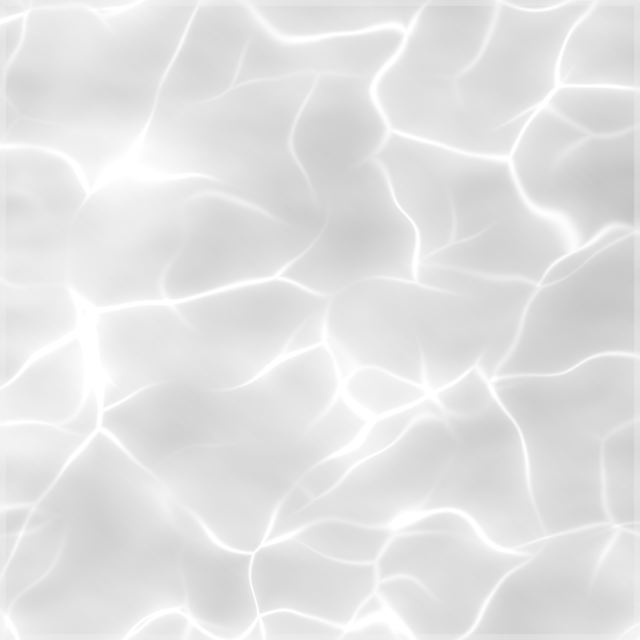
A WebGL 2 fragment shader for this texture:

```glsl
#version 300 es
precision highp float;
// Pale water caustics: thin white filaments with soft halos over grey clouds.
// Filaments are the borders of warped Voronoi cells, faded along their length
// by gradient noise; the clouds are layered gradient noise, wider than tall.

uniform vec2 u_resolution;
out vec4 fragColor;

const float TAU = 6.28318;

vec2 hash2(vec2 cell) {
    vec3 h = fract(vec3(cell.xyx) * vec3(0.1031, 0.1030, 0.0973));
    h += dot(h, h.yzx + 33.33);
    return fract((h.xx + h.yz) * h.zy);
}

vec2 gradientAt(vec2 cell) {
    float angle = TAU * hash2(cell + 57.0).x;
    return vec2(cos(angle), sin(angle));
}

// Gradient noise, roughly -0.7 to 0.7
float noise(vec2 p) {
    vec2 i = floor(p), f = fract(p);
    vec2 u = f * f * f * (f * (f * 6.0 - 15.0) + 10.0);
    vec2 e = vec2(1.0, 0.0);
    float low  = mix(dot(gradientAt(i), f),
                     dot(gradientAt(i + e.xy), f - e.xy), u.x);
    float high = mix(dot(gradientAt(i + e.yx), f - e.yx),
                     dot(gradientAt(i + e.xx), f - e.xx), u.x);
    return mix(low, high, u.y);
}

float fbm(vec2 p, int octaves) {
    float sum = 0.0, amplitude = 0.5;
    for (int k = 0; k < octaves; k++) {
        sum += amplitude * noise(p);
        p = mat2(1.6, 0.9, -0.9, 1.6) * p + 11.3;
        amplitude *= 0.5;
    }
    return sum;
}

vec2 rotate(vec2 p, float angle) {
    float c = cos(angle), s = sin(angle);
    return vec2(c * p.x + s * p.y, c * p.y - s * p.x);
}

vec2 warp(vec2 p, float frequency, float amount) {
    vec2 q = p * frequency;
    return p + amount * vec2(fbm(q + 3.7, 3), fbm(q + 41.2, 3));
}

// Distance to the nearest Voronoi border, in cell units
float cellBorder(vec2 p) {
    vec2 base = floor(p), nearest = vec2(0.0), home = base;
    float best = 8.0;
    for (int y = -1; y <= 1; y++)
    for (int x = -1; x <= 1; x++) {
        vec2 cell = base + vec2(x, y);
        vec2 r = cell + hash2(cell) - p;
        if (dot(r, r) < best) { best = dot(r, r); nearest = r; home = cell; }
    }
    float border = 8.0;
    for (int y = -2; y <= 2; y++)
    for (int x = -2; x <= 2; x++) {
        vec2 cell = home + vec2(x, y);
        vec2 r = cell + hash2(cell) - p;
        vec2 across = r - nearest;
        if (dot(across, across) > 1e-5)
            border = min(border, dot(0.5 * (r + nearest), normalize(across)));
    }
    return border;
}

// Light of one filament net: sharp core plus halo, both fading in patches
float filaments(vec2 p, float scale, float width, float fadeBias, float seed) {
    vec2 q = rotate(warp(p, 3.2, 0.2), 0.42) * vec2(0.8, 1.15);
    float d = cellBorder(q * scale + seed) / scale;
    float fade = smoothstep(-0.3, 0.35, noise(p * 5.0 + seed) + fadeBias);
    float w = width * (1.0 + 1.2 * noise(p * 7.0 - seed));
    float core = exp(-d * d / (w * w));
    float glow = exp(-d / (4.0 * width));
    float haze = exp(-d / 0.045);
    return fade * (0.09 * core + 0.05 * glow) + (0.3 + 0.7 * fade) * 0.035 * haze;
}

// Faint diagonal brush grain
float grain(vec2 p) {
    return noise(rotate(p, -0.7) * vec2(22.0, 130.0));
}

// Horizontal streaks confined to the left and right sides
float sideStreaks(vec2 p) {
    float side = smoothstep(0.36, 0.5, abs(p.x - 0.5));
    return side * noise(vec2(p.x * 1.5, p.y * 18.0));
}

// 1 inside the thin pale rim, 0 in the interior
float rim(vec2 p, float width) {
    vec2 inset = min(p, 1.0 - p);
    return 1.0 - smoothstep(width - 0.001, width + 0.001, min(inset.x, inset.y));
}

void main() {
    vec2 p = gl_FragCoord.xy / u_resolution;

    // Clouds, brighter toward the lower left
    vec2 drift = warp(p, 2.0, 0.15);
    float light = 0.848 + 0.25 * fbm(drift * vec2(2.6, 4.2) + 7.0, 4);
    light += 0.06 * (0.5 - p.x) + 0.025 * (0.5 - p.y);

    // A strong net and a finer, mostly faded one
    light += filaments(p, 4.2, 0.0048, 0.12, 13.0);
    light += 0.6 * filaments(p + 0.31, 5.5, 0.0055, -0.08, 29.0);

    light += 0.07 * sideStreaks(p) + 0.006 * grain(p);
    light = mix(light, 0.95, 0.35 * rim(p, 0.009));
    fragColor = vec4(vec3(clamp(light, 0.74, 1.0)), 1.0);
}
```
